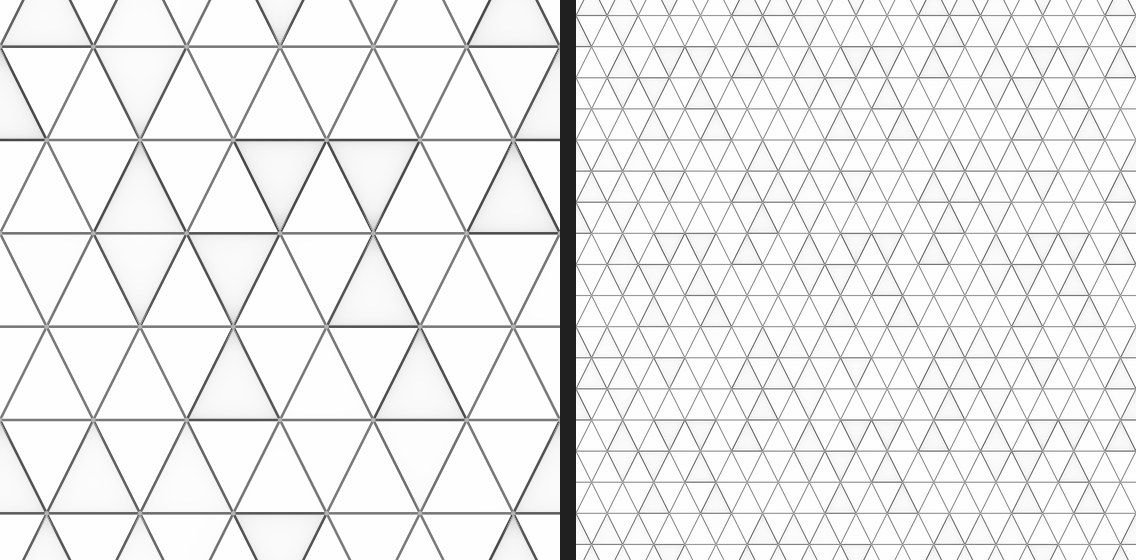
Left, the tile; right, the same tile 3 across and 3 down.
Write a WebGL 2 fragment shader that draws this pattern.

```glsl
#version 300 es
precision highp float;

uniform vec2 u_resolution;
out vec4 fragColor;

const float REPEATS = 6.0;         // triangles across and rows down, even
const float HALF_LINE = 0.0135;    // in cell units
const float JOINT_RADIUS = 0.024;
const float SLANT_ALTITUDE = 0.8944;
const float TILE_WHITE = 0.997;
const float LINE_GREY = 0.47;
const float JOINT_GREY = 0.7;

float hash(vec2 cell, float seed) {
    return fract(sin(dot(cell, vec2(12.9898, 78.233)) + seed * 37.71) * 43758.5);
}

// Skewed cells move half a cell sideways per row, so wrap both axes together
vec2 wrapCell(vec2 cell, float count) {
    float row = mod(cell.y, count);
    return vec2(mod(cell.x + 0.5 * (cell.y - row), count), row);
}

// How far a triangle is sunk: most are level, some are low
float tileDepth(vec2 cell, float facing, float count) {
    return smoothstep(0.55, 1.0, hash(wrapCell(cell, count), facing));
}

float coverage(float dist, float radius, float pixel) {
    return clamp((radius - dist) / pixel + 0.5, 0.0, 1.0);
}

// Distance to the closest corner of the triangle lattice
float jointDistance(vec2 p) {
    float row = floor(p.y + 0.5);
    float x = p.x - 0.5 * row - 0.5;
    return length(vec2(x - floor(x + 0.5), p.y - row));
}

// Soft contact shadow cast by a higher neighbour
float edgeShadow(float drop, float dist) {
    return drop * (0.045 * exp(-dist * 9.0) + 0.05 * exp(-dist * 32.0));
}

void main() {
    vec2 p = gl_FragCoord.xy / u_resolution * REPEATS - vec2(0.0, 0.5);
    float pixel = REPEATS / min(u_resolution.x, u_resolution.y);

    // Skew into square cells, each split into an up and a down triangle
    vec2 skewed = vec2(p.x - 0.5 * p.y - 0.5, p.y);
    vec2 cell = floor(skewed);
    vec2 local = skewed - cell;
    float facing = local.x + local.y < 1.0 ? -1.0 : 1.0;
    if (facing > 0.0) local = 1.0 - local;

    // Distances to the two slanted edges and the level one
    float edgeDist[3] = float[3](
        local.x * SLANT_ALTITUDE,
        (1.0 - local.x - local.y) * SLANT_ALTITUDE,
        local.y);
    vec2 neighbour[3] = vec2[3](vec2(1.0, 0.0), vec2(0.0), vec2(0.0, 1.0));

    // Gather shadows and find the nearest line
    float depth = tileDepth(cell, facing, REPEATS);
    float shadow = 0.012 * depth;
    float nearest = 1.0;
    float lineStep = 0.0;
    for (int i = 0; i < 3; i++) {
        float other = tileDepth(cell + facing * neighbour[i], -facing, REPEATS);
        shadow += edgeShadow(max(depth - other, 0.0), edgeDist[i]);
        if (edgeDist[i] < nearest) {
            nearest = edgeDist[i];
            lineStep = abs(depth - other);
        }
    }

    // Sunk tips gather shade while their grooves turn paler
    float tip = depth * smoothstep(0.72, 1.0, local.y);
    float tone = TILE_WHITE - shadow - 0.06 * tip;
    float lineTone = LINE_GREY - 0.19 * lineStep + 0.36 * tip;

    // Lines, then pale joints
    tone = mix(tone, lineTone, coverage(nearest, HALF_LINE, pixel));
    tone = mix(tone, JOINT_GREY, coverage(jointDistance(p), JOINT_RADIUS, pixel));
    fragColor = vec4(vec3(tone), 1.0);
}
```
